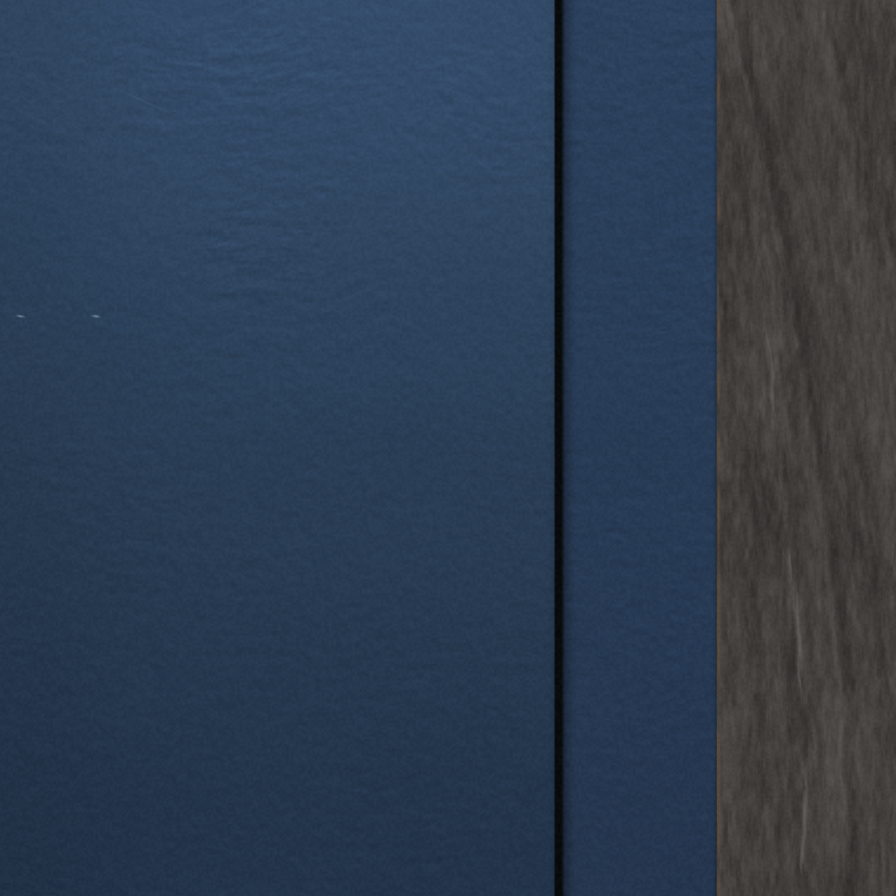
Reproduce this texture procedurally as a WebGL 1 fragment shader.

```glsl
precision highp float;
// Blue painted panel with brushed ripples, a dark vertical groove and a strip of grey-brown wood.
uniform vec2 u_resolution;

const float GROOVE_LEFT = 0.6185;
const float GROOVE_RIGHT = 0.6285;
const float WOOD_LEFT = 0.8000;
const vec3 PAINT_TOP = vec3(0.200, 0.294, 0.408);
const vec3 PAINT_MID = vec3(0.168, 0.248, 0.344);
const vec3 PAINT_LOW = vec3(0.139, 0.210, 0.297);
const vec3 STRIP_TOP = vec3(0.172, 0.257, 0.368);
const vec3 STRIP_LOW = vec3(0.143, 0.210, 0.306);
const vec3 GROOVE_COLOR = vec3(0.035, 0.040, 0.048);
const vec3 WOOD_DARK = vec3(0.190, 0.180, 0.172);
const vec3 WOOD_LIGHT = vec3(0.335, 0.324, 0.312);
const vec3 VEIN_COLOR = vec3(0.41, 0.41, 0.39);
const vec3 WOOD_EDGE = vec3(0.36, 0.29, 0.23);
const float RIPPLE_STRENGTH = 0.26;
const float PEBBLE_STRENGTH = 0.075;
const float GRAIN_STRENGTH = 0.026;

float hash(vec2 p) {
  vec3 q = fract(vec3(p.xyx) * 0.1031);
  q += dot(q, q.yzx + 33.33);
  return fract((q.x + q.y) * q.z);
}

float noise(vec2 p) {
  vec2 cell = floor(p);
  vec2 f = fract(p);
  f = f * f * (3.0 - 2.0 * f);
  return mix(mix(hash(cell), hash(cell + vec2(1.0, 0.0)), f.x),
             mix(hash(cell + vec2(0.0, 1.0)), hash(cell + 1.0), f.x), f.y);
}

float fbm(vec2 p) {
  float sum = 0.0;
  float gain = 0.5;
  for (int i = 0; i < 4; i++) {
    sum += gain * noise(p);
    p = p * 2.03 + 17.3;
    gain *= 0.5;
  }
  return sum;
}

float gaussian(float d, float width) {
  return exp(-d * d / (width * width));
}

// Brush marks, stretched along x and gently bent.
float brushHeight(vec2 p) {
  float bend = 0.03 * noise(p * vec2(14.0, 9.0));
  return fbm(vec2(p.x * 28.0, (p.y + bend) * 90.0) + 40.0);
}

vec3 paint(vec2 p) {
  vec3 panel = mix(PAINT_LOW, PAINT_MID, smoothstep(0.0, 0.6, p.y));
  panel = mix(panel, PAINT_TOP, smoothstep(0.45, 1.05, p.y));
  vec2 glow = (p - vec2(0.36, 0.95)) / vec2(0.34, 0.38);
  panel *= 0.98 + 0.05 * exp(-dot(glow, glow)) - 0.06 * gaussian(p.x, 0.13);
  vec3 col = mix(panel, mix(STRIP_LOW, STRIP_TOP, p.y), step(GROOVE_RIGHT, p.x));

  // Light catches the upper side of each mark and pebble.
  vec2 lift = vec2(0.001, 0.0035);
  float slope = brushHeight(p) - brushHeight(p + lift);
  float pebble = noise(p * 130.0) - noise((p + lift) * 130.0);
  vec2 spot = (p - vec2(0.29, 0.80)) / vec2(0.12, 0.25);
  float marks = smoothstep(0.35, 0.7, noise(p * vec2(7.0, 11.0) + 5.0));
  float amount = 0.15 + marks * (0.2 + 0.4 * p.y) + 0.8 * exp(-dot(spot, spot));
  col *= 1.0 + RIPPLE_STRENGTH * amount * slope + PEBBLE_STRENGTH * pebble;
  col *= 0.98 + 0.04 * fbm(p * vec2(6.0, 10.0));

  // Two tiny chips and a fine slanted scratch.
  vec2 chip = p - vec2(0.023 + 0.084 * step(0.065, p.x), 0.647);
  col += 0.26 * gaussian(chip.x + chip.y, 0.0035) * gaussian(chip.y, 0.0014);
  vec2 s = p - vec2(0.165, 0.885);
  return col + 0.035 * gaussian(s.y + 0.45 * s.x, 0.0012) * gaussian(s.x, 0.024);
}

vec3 wood(vec2 p) {
  // Growth lines lean left as they rise.
  float wobble = 0.012 * (fbm(vec2(p.y * 9.0, 3.0)) - 0.5);
  float outer = p.x + 0.135 * p.y * p.y - 0.944 + wobble;
  float inner = p.x + 0.100 * p.y * p.y - 0.897 + 2.0 * wobble;
  float fibre = fbm(vec2(outer * 120.0, p.y * 12.0));
  float pores = fbm(vec2(p.x * 210.0, p.y * 55.0));
  float cloud = fbm(vec2(outer * 24.0, p.y * 5.0) + 9.0);
  float band = smoothstep(-0.065, -0.005, outer) * (1.0 - smoothstep(-0.002, 0.004, outer));
  float tone = 0.52 + 0.55 * (fibre - 0.5) + 0.75 * (pores - 0.5) + 0.6 * (cloud - 0.5);
  tone += 0.14 * band - 0.16 * gaussian(outer - 0.006, 0.008);
  tone += 0.18 * gaussian(p.x - 0.91, 0.045) * smoothstep(0.78, 1.0, p.y);
  vec3 col = mix(WOOD_DARK, WOOD_LIGHT, clamp(tone, 0.0, 1.0));

  // Pale veins break up into short feathered strokes.
  float broken = smoothstep(0.38, 0.62, fbm(vec2(p.y * 22.0, outer * 130.0)));
  float low = 1.0 - smoothstep(0.60, 0.80, p.y);
  float veins = broken * low * (gaussian(inner, 0.0028) + 0.3 * gaussian(inner - 0.006, 0.006));
  veins += 0.35 * broken * gaussian(outer + 0.004, 0.0030);
  float slant = p.x - 0.985 + 0.55 * (p.y - 0.25) + 2.0 * wobble;
  veins += 0.6 * broken * gaussian(slant, 0.005) * gaussian(p.y - 0.25, 0.075);
  col = mix(col, VEIN_COLOR, clamp(veins * 0.6, 0.0, 0.7));
  float worn = gaussian(p.x - WOOD_LEFT - 0.002, 0.002);
  return mix(col, WOOD_EDGE, worn * smoothstep(0.25, 0.8, noise(vec2(p.y * 30.0, 6.0))));
}

void main() {
  vec2 p = gl_FragCoord.xy / u_resolution;
  float aa = 0.8 / u_resolution.x;
  vec3 col = paint(p);
  // Soft shade around the groove, then its dark core.
  col *= 1.0 - 0.25 * gaussian(p.x - GROOVE_RIGHT, 0.009);
  float groove = smoothstep(GROOVE_LEFT - aa, GROOVE_LEFT + 0.001 + aa, p.x)
               * (1.0 - smoothstep(GROOVE_RIGHT - 0.003, GROOVE_RIGHT + 0.002 + aa, p.x));
  col = mix(col, GROOVE_COLOR, groove);
  col *= 1.0 - 0.18 * gaussian(p.x - WOOD_LEFT, 0.003);
  col = mix(col, wood(p), smoothstep(WOOD_LEFT - aa, WOOD_LEFT + aa, p.x));
  col += GRAIN_STRENGTH * (noise(p * 380.0) - 0.5);
  gl_FragColor = vec4(clamp(col, 0.0, 1.0), 1.0);
}
```
